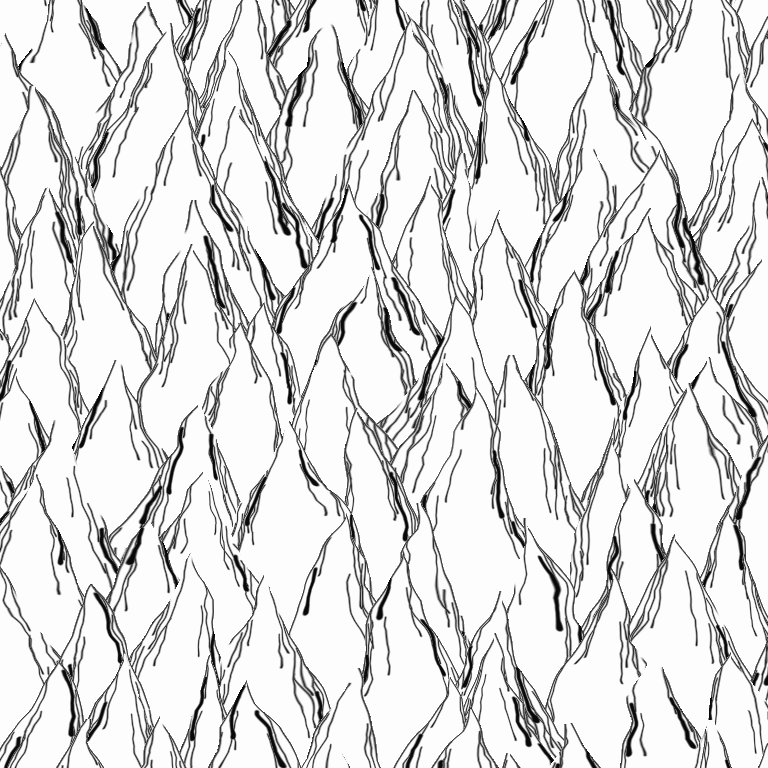
Give the GLSL for this pattern, as a three.js fragment shader.

```glsl
// Ink drawing of overlapping steep ridges, feathered with fine and bold hanging strokes.
varying vec2 vUv;

const vec3 PAPER = vec3(0.992);
const vec3 INK = vec3(0.035);
const vec2 CELL = vec2(0.132, 0.096);  // spacing of the ridge tips
const float SOFT = 0.0015;             // edge softness of the pen

float hash(vec2 p) {
  vec3 q = fract(vec3(p.xyx) * vec3(0.1031, 0.1030, 0.0973));
  q += dot(q, q.yzx + 33.33);
  return fract((q.x + q.y) * q.z);
}

// Piecewise linear noise along a line: gives a hand-drawn, kinked wobble.
float kinks(float seed, float x) {
  float i = floor(x);
  return mix(hash(vec2(seed, i)), hash(vec2(seed, i + 1.0)), x - i) - 0.5;
}

float noise(vec2 p) {
  vec2 i = floor(p), f = fract(p);
  f = f * f * (3.0 - 2.0 * f);
  return mix(mix(hash(i), hash(i + vec2(1.0, 0.0)), f.x),
             mix(hash(i + vec2(0.0, 1.0)), hash(i + vec2(1.0, 1.0)), f.x), f.y) - 0.5;
}

float pen(float dist, float halfWidth) {
  return 1.0 - smoothstep(halfWidth - SOFT, halfWidth + SOFT, dist);
}

// Strokes that leave the slope, run down steeper than it and end in a small drop.
// side: distance from the ridge axis, depth: distance below the tip,
// drop: range of start below the slope, span: range of length.
float strokes(float side, float depth, float slope, float lean, float gap,
              vec2 drop, vec2 span, float share, float halfWidth, float seed) {
  float across = side - lean * depth;
  float base = floor(across / gap);
  float ink = 0.0;
  for (int j = -2; j <= 2; j++) {
    float k = base + float(j);
    float id = k * 7.0 + seed;
    float track = (k + 0.5 + 0.7 * (hash(vec2(id, 1.3)) - 0.5)) * gap;
    if (track < 0.0 || hash(vec2(id, 5.7)) > share) continue;
    float start = track / (slope - lean) + mix(drop.x, drop.y, hash(vec2(id, 9.1)));
    float end = start + mix(span.x, span.y, hash(vec2(id, 13.9)));
    float wobble = 0.007 * kinks(id, depth * 42.0) + 0.003 * kinks(id + 3.5, depth * 110.0);
    float beyond = max(max(start - depth, depth - end), 0.0);
    float bead = 1.0 + 0.5 * smoothstep(end - 0.012, end, depth);
    float dist = length(vec2((across - track - wobble) * 0.95, beyond));
    ink = max(ink, pen(dist, halfWidth * bead));
  }
  return ink;
}

// Finds the frontmost ridge: returns side, depth, slope and seed; edge is the gap to its outline.
vec4 frontRidge(vec2 p, out float edge) {
  vec4 ridge = vec4(0.0, 0.2, 0.4, 1.0);
  float lowest = 10.0;
  edge = 1.0;
  vec2 home = floor(p / CELL);
  for (int r = 0; r < 5; r++) {
    for (int c = -2; c <= 2; c++) {
      vec2 cell = home + vec2(float(c), float(r));
      vec2 jitter = vec2(hash(cell + 17.0), hash(cell + 61.0));
      float stagger = 0.5 * mod(cell.y, 2.0);
      vec2 tip = (cell + vec2(stagger + 0.7 * (jitter.x - 0.5), 0.9 * jitter.y)) * CELL;
      float depth = tip.y - p.y;
      float dx = p.x - tip.x;
      float seed = floor(hash(cell + 101.0) * 900.0) + (dx < 0.0 ? 0.25 : 0.75);
      float slope = mix(0.34, 0.56, hash(vec2(seed, 2.9)));
      float rim = slope * depth + 0.012 * kinks(seed, depth * 32.0);
      float inside = rim - abs(dx);
      if (depth > 0.0 && inside > 0.0 && tip.y < lowest) {
        lowest = tip.y;
        edge = inside * 0.91;
        ridge = vec4(abs(dx), depth, slope, seed);
      }
    }
  }
  return ridge;
}

void main() {
  // Bend the sheet so that no ridge is straight.
  vec2 p = vUv + vec2(4.0);
  p.x += 0.030 * noise(p * 9.0) + 0.008 * noise(p * 34.0);
  p.y += 0.020 * noise(p * 7.0 + 31.0);

  float edge;
  vec4 ridge = frontRidge(p, edge);
  float side = ridge.x, depth = ridge.y, slope = ridge.z, seed = ridge.w;

  // Broken outline of the ridge.
  float unbroken = smoothstep(-0.30, -0.22, kinks(seed + 5.0, depth * 18.0));
  float ink = unbroken * pen(abs(edge - 0.0012), 0.0008);

  // Fine feathering along the slope, loose strokes further in, then bold accents.
  ink = max(ink, strokes(side, depth, slope, slope * 0.62, 0.0062,
                         vec2(-0.01, 0.01), vec2(0.04, 0.19), 0.92, 0.0008, seed));
  ink = max(ink, strokes(side, depth, slope, slope * 0.38, 0.0130,
                         vec2(0.0, 0.07), vec2(0.03, 0.10), 0.80, 0.0008, seed + 41.0));
  ink = max(ink, strokes(side, depth, slope, slope * 0.55, 0.0170,
                         vec2(-0.01, 0.06), vec2(0.04, 0.09), 0.55, 0.0024, seed + 83.0));

  gl_FragColor = vec4(mix(PAPER, INK, ink), 1.0);
}
```
